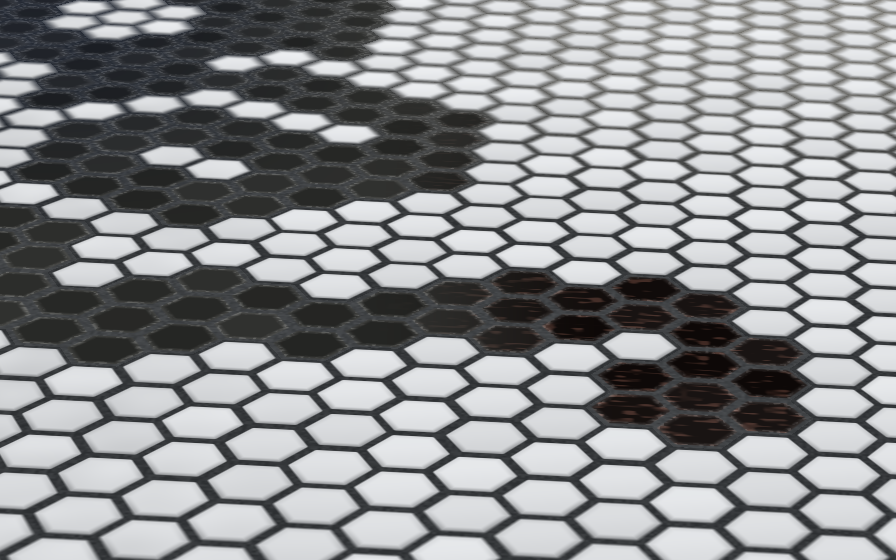
Write a WebGL 2 fragment shader that draws this pattern.

```glsl
#version 300 es
precision highp float;
// Hexagonal mosaic floor in perspective: white tiles, a dark inlaid motif, dark grout.
uniform vec2 u_resolution;
out vec4 outColor;

#define ANCHOR vec2(1.371, 0.256)    // canvas position of cell (0, 0)
#define COLUMN_STEP vec2(0.1221, -0.00625)
#define VANISH vec2(1.375, 2.25)     // where the columns converge
#define FORESHORTEN 0.0305
#define TILE_APOTHEM 0.435           // 0.5 would leave no grout
#define CORNER 0.045
#define JITTER 0.016
#define WHITE_GLAZE vec3(0.885, 0.893, 0.903)
#define BLACK_GLAZE vec3(0.165, 0.168, 0.160)
#define GROUT vec3(0.205, 0.215, 0.225)

const float COL = 0.8660254;         // column spacing in row units

float hash(vec2 p) {
    vec3 q = fract(p.xyx * vec3(0.1031, 0.1030, 0.0973));
    q += dot(q, q.yzx + 33.33);
    return fract((q.x + q.y) * q.z);
}

float noise(vec2 p) {
    vec2 i = floor(p), f = fract(p);
    f = f * f * (3.0 - 2.0 * f);
    return mix(mix(hash(i), hash(i + vec2(1, 0)), f.x),
               mix(hash(i + vec2(0, 1)), hash(i + vec2(1, 1)), f.x), f.y);
}

// Signed distance to a hexagon with flat top and bottom
float hexagon(vec2 p, float apothem) {
    const vec2 k = vec2(-COL, 0.5);
    p = abs(p);
    p -= 2.0 * min(dot(k, p), 0.0) * k;
    p -= vec2(clamp(p.x, -0.57735 * apothem, 0.57735 * apothem), apothem);
    return length(p) * sign(p.y);
}

// Cell tests; a cell is (column, row), odd columns lie on half rows
bool inBox(vec2 cell, vec2 centre, vec2 halfSize) {
    return all(lessThan(abs(cell - centre), halfSize + 0.1));
}

bool inFlower(vec2 cell, vec2 centre) {
    vec2 d = abs(cell - centre);
    return max(d.x, d.y + 0.5 * d.x) < 1.1;
}

bool onChevron(vec2 cell, vec2 tip, float reach) {
    float dx = abs(cell.x - tip.x);
    return dx < reach + 0.1 && abs(cell.y - tip.y - 0.5 * dx) < 0.1;
}

bool isDark(vec2 cell) {
    float c = cell.x, r = cell.y;
    // White details inside the large shape
    if (onChevron(cell, vec2(-11, -11.5), 3.0) || onChevron(cell, vec2(-10, -14), 1.0)
        || inBox(cell, vec2(-10.5, -8.25), vec2(0.5, 0.25))
        || inFlower(cell, vec2(-14, -16))) return false;
    // Large shape and the area behind it
    bool body = c > -13.1 && c < -5.9 && r < -5.9 - 0.5 * abs(c + 10.0) && r > -8.1 + 0.5 * c;
    bool back = c < -8.9 && r < (c > -14.1 ? -10.9 : -13.4);
    // Stem with its buds and hooked end
    bool stem = inBox(cell, vec2(-7.5, -2.25), vec2(1.5, 0.75))
        || inBox(cell, vec2(-9, -3), vec2(0, 0.5))
        || inBox(cell, vec2(-15, -3.75), vec2(3, 1.75))
        || inFlower(cell, vec2(-10, -2)) || inFlower(cell, vec2(-4, -3));
    bool hook = inFlower(cell, vec2(-1, -0.5))
        || inBox(cell, vec2(-1.5, -3.25), vec2(0.5, 0.75))
        || inBox(cell, vec2(-0.5, -1.5), vec2(0.5, 0.5));
    return body || back || stem || hook;
}

void main() {
    vec2 p = (gl_FragCoord.xy - 0.5 * u_resolution) / u_resolution.y + vec2(0.8, 0.5);

    // Canvas to floor plane
    vec2 floorPos = inverse(mat2(COLUMN_STEP, p - VANISH)) * (p - ANCHOR);
    vec2 u = floorPos * vec2(COL, 1.0 / FORESHORTEN);

    // Nearest cell of the two interleaved grids
    vec2 pitch = vec2(2.0 * COL, 1.0);
    vec2 a = u - pitch * floor(u / pitch + 0.5);
    vec2 b = u - pitch * (floor(u / pitch) + 0.5);
    vec2 local = dot(a, a) < dot(b, b) ? a : b;
    vec2 centre = u - local;
    vec2 cell = vec2(floor(centre.x / COL + 0.5), floor(centre.y * 2.0 + 0.5) * 0.5);

    // Tile outline, softened away from the plane of focus
    float rnd = hash(cell + 70.0);
    local += JITTER * (vec2(rnd, hash(cell + 131.0)) * 2.0 - 1.0);
    float d = hexagon(local, TILE_APOTHEM - CORNER) - CORNER;
    float blur = 0.13 * smoothstep(0.6, 1.0, p.y) + 0.025 * smoothstep(0.2, 0.0, p.y);
    float soft = 0.6 * fwidth(u.y) + blur;
    float tile = smoothstep(soft, -soft, d);
    float rim = smoothstep(-0.10 - blur, 0.0, d);
    float grain = noise(u * 22.0);

    // Grout: paler in the distance, blue in the far left corner
    float far = smoothstep(0.55, 1.0, p.y);
    float blueCorner = far * smoothstep(0.75, 0.1, p.x);
    vec3 grout = mix(GROUT, vec3(0.44, 0.43, 0.40), far * smoothstep(0.4, 1.2, p.x));
    grout = mix(grout, vec3(0.10, 0.13, 0.19), 0.7 * blueCorner) + 0.07 * (grain - 0.5);

    vec3 glaze;
    if (isDark(cell)) {
        // Dark glaze with brown reflections to the right and lit bevels
        float gloss = smoothstep(0.65, 1.1, p.x) * (1.0 - far);
        float streak = noise(local * vec2(5.0, 14.0) + cell * 7.0);
        glaze = mix(BLACK_GLAZE, vec3(0.075, 0.055, 0.05), gloss);
        glaze = mix(glaze, vec3(0.08, 0.10, 0.15), 0.6 * blueCorner);
        glaze += gloss * vec3(0.20, 0.13, 0.11) * smoothstep(0.6, 0.95, streak);
        glaze += 0.05 * (rnd - 0.5) + rim * (0.10 + 0.14 * smoothstep(0.45, 0.8, grain));
        grout += 0.05 * (1.0 - far);
    } else {
        // White glaze, shaded on the near bevel and lit on the far one
        float near = smoothstep(-0.25, 0.45, local.y + 0.25 * local.x);
        glaze = WHITE_GLAZE + 0.05 * (rnd - 0.6) + 0.03 * far;
        glaze -= rim * (0.06 + 0.16 * near) + 0.035 * near;
        glaze -= 0.05 * smoothstep(0.7, 0.0, p.x) * noise(u * 1.7);
    }
    outColor = vec4(clamp(mix(grout, glaze, tile), 0.0, 1.0), 1.0);
}
```
